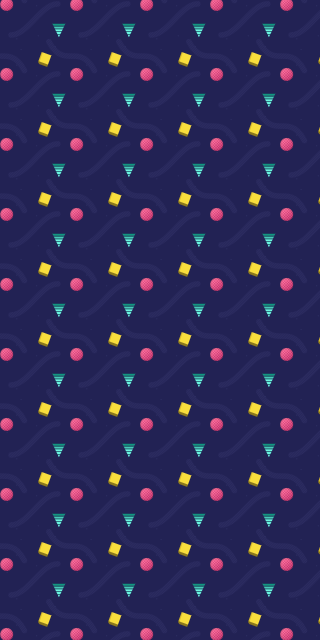
Write a WebGL 1 fragment shader that draws this pattern.

```glsl
precision highp float;

uniform vec2 u_resolution;

const float TILE = 126.0;
const float CANVAS_WIDTH = 576.0;

// Offset from a centre to the nearest copy in the repeating tile
vec2 tileOffset(vec2 p, vec2 center) {
  return mod(p - center + 0.5 * TILE, TILE) - 0.5 * TILE;
}

float hash(float n) {
  return fract(sin(n * 12.9898) * 43758.547);
}

float coverage(float dist, float pixel) {
  return clamp(0.5 - dist / pixel, 0.0, 1.0);
}

float segmentDistance(vec2 p, vec2 a, vec2 b) {
  vec2 pa = p - a, ba = b - a;
  return length(pa - ba * clamp(dot(pa, ba) / dot(ba, ba), 0.0, 1.0));
}

float boxDistance(vec2 p, vec2 halfSize) {
  vec2 d = abs(p) - halfSize;
  return length(max(d, 0.0)) + min(max(d.x, d.y), 0.0);
}

vec2 risingWave(float t) {
  return vec2(42.0 * t, -28.0 * sin(1.5708 * t));
}

vec2 fallingWave(float t) {
  return vec2(41.0 * t, 26.0 * t * t * t);
}

// Two broad ribbons, each traced with short segments
float ribbonDistance(vec2 p) {
  vec2 rise = tileOffset(p, vec2(62.0, 35.0));
  vec2 fall = tileOffset(p, vec2(3.0, 101.0));
  float dist = 1e3;
  for (int i = 0; i < 14; i++) {
    float t0 = float(i) / 7.0 - 1.0;
    float t1 = t0 + 1.0 / 7.0;
    dist = min(dist, segmentDistance(rise, risingWave(t0), risingWave(t1)));
    dist = min(dist, segmentDistance(fall, fallingWave(t0), fallingWave(t1)));
  }
  return dist - 5.0;
}

vec3 drawBall(vec3 base, vec2 q, float pixel) {
  float shade = clamp(0.55 + dot(q, vec2(0.022, 0.03)), 0.0, 1.0);
  vec3 pink = mix(vec3(1.0, 0.45, 0.62), vec3(0.78, 0.22, 0.45), shade);
  float dots = sin(q.x * 1.3) * sin(q.y * 1.3);
  pink += 0.07 * dots;
  pink *= 1.0 - 0.15 * smoothstep(8.0, 11.7, length(q));
  return mix(base, pink, coverage(length(q) - 11.7, pixel));
}

vec3 drawCube(vec3 base, vec2 q, float pixel) {
  q = mat2(0.94, -0.342, 0.342, 0.94) * q;
  float outline = boxDistance(q, vec2(9.2, 11.0));
  outline = max(outline, dot(q, vec2(-0.6, 0.8)) - 12.3);
  vec3 face = mix(vec3(0.98, 0.87, 0.24), vec3(0.86, 0.74, 0.17),
                  coverage(q.x + 7.0, pixel));
  face = mix(face, vec3(0.55, 0.47, 0.11), coverage(6.5 - q.y, pixel));
  return mix(base, face, coverage(outline, pixel));
}

vec3 drawTriangle(vec3 base, vec2 q, float pixel) {
  float sides = (abs(q.x) - 12.0 + 0.48 * q.y) * 0.9;
  float outline = max(sides, -q.y);
  float depth = clamp(q.y / 25.0, 0.0, 1.0);

  // Bands thicken and brighten toward the tip
  float band = abs(fract(q.y / 5.0) - 0.5) * 5.0;
  float stripe = coverage(band - mix(1.4, 2.1, depth), pixel);
  vec3 mint = mix(vec3(0.07, 0.58, 0.5), vec3(0.42, 0.96, 0.88),
                  smoothstep(0.05, 0.5, depth));
  vec3 fill = mix(vec3(0.1, 0.27, 0.36), mint, stripe);
  return mix(base, fill, coverage(outline, pixel));
}

void main() {
  float pixel = CANVAS_WIDTH / u_resolution.x;
  vec2 p = vec2(gl_FragCoord.x, u_resolution.y - gl_FragCoord.y) * pixel;
  vec3 color = vec3(0.132, 0.132, 0.33);

  // Hatched ribbons
  float hatch = 0.8 + 0.2 * sin((p.x + p.y) * 1.4);
  color = mix(color, vec3(0.17, 0.17, 0.375),
              hatch * coverage(ribbonDistance(p), pixel));

  // Faint specks
  for (int i = 0; i < 7; i++) {
    float n = float(i) + 1.0;
    vec2 q = tileOffset(p, TILE * vec2(hash(n), hash(n + 31.0)));
    color = mix(color, vec3(0.2, 0.21, 0.42),
                0.6 * coverage(length(q) - 1.0, pixel));
  }

  color = drawBall(color, tileOffset(p, vec2(12.0, 8.0)), pixel);
  color = drawCube(color, tileOffset(p, vec2(80.0, 107.0)), pixel);
  color = drawTriangle(color, tileOffset(p, vec2(106.0, 42.0)), pixel);
  gl_FragColor = vec4(color, 1.0);
}
```
